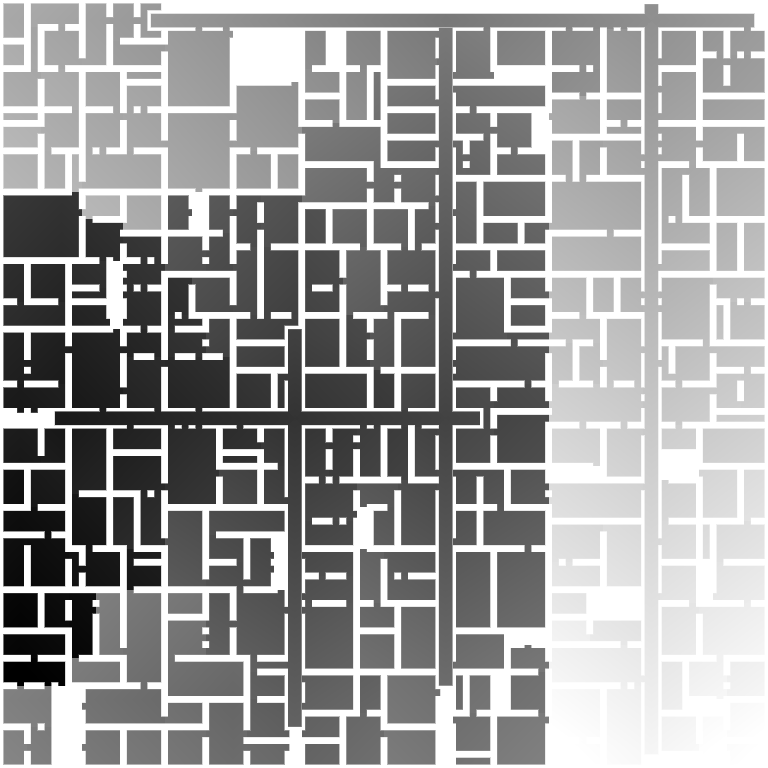
This pattern is drawn by a WebGL 1 fragment shader. Its source:

```glsl
precision highp float;
// Floor plan of many small rooms beside a few long corridors, on 56 x 56 cells.
// Blocks are split recursively into rooms with white walls, doors pierce the walls,
// and the grey follows the walking distance along the nearest corridor.
uniform vec2 u_resolution;

float hash(vec2 p) {
  return fract(sin(dot(p, vec2(127.1, 311.7))) * 43758.547);
}

float box(vec2 p, vec2 halfSize) {
  vec2 d = abs(p) - halfSize;
  return max(d.x, d.y);
}

// One straight spine from a to b: widens the hall and shades whatever lies closest.
// A negative half width gives an unseen spine that only shades.
void spine(vec2 p, vec2 roomCentre, vec2 a, vec2 b, vec2 greys, float halfWidth,
           inout float hall, inout float nearest, inout float grey) {
  vec2 foot = clamp(p, a, b);
  vec2 away = abs(p - foot);
  float d = max(away.x, away.y) - halfWidth;
  hall = min(hall, d);
  float reach = d < 0.1 ? d - 1.0 : distance(roomCentre, clamp(roomCentre, a, b));
  if (reach < nearest) {
    nearest = reach;
    float along = dot(foot - a, b - a) / dot(b - a, b - a);
    grey = mix(greys.x, greys.y, along) + 0.0055 * (away.x + away.y);
  }
}

// Opening in the wall at the middle of one cell side.
float door(vec2 p, vec2 side, vec2 halfSize) {
  bool inner = box(side - 28.0, vec2(27.4)) < 0.0;
  return inner && hash(side * 1.37) < 0.2 ? box(p - side, halfSize) : 1.0;
}

void main() {
  float pixel = 56.0 / min(u_resolution.x, u_resolution.y);
  vec2 p = gl_FragCoord.xy / u_resolution;
  p = vec2(p.x, 1.0 - p.y) * 56.0; // y runs downwards

  // Blocks between the corridors
  vec2 across = p.x < 12.0 ? vec2(0.0, 12.0)
              : p.x < 22.0 ? vec2(12.0, p.y < 30.5 ? 22.0 : 21.0)
              : p.x < 33.0 ? vec2(22.0, 32.0)
              : p.x < 40.0 ? vec2(33.0, 40.0)
              : p.x < 48.0 ? vec2(40.0, 47.0) : vec2(48.0, 56.0);
  vec2 down = p.x > 33.0 ? vec2(2.0, 56.0)
            : p.y > 30.5 ? vec2(31.0, 56.0)
            : p.x > 22.0 ? vec2(2.0, 30.0)
            : p.y > 14.0 ? vec2(14.0, 30.0)
            : vec2(p.x < 12.0 ? 0.0 : 2.0, 14.0);
  vec2 lo = vec2(across.x, down.x);
  vec2 hi = vec2(across.y, down.y);

  // Recursive splitting into rooms
  for (int i = 0; i < 11; i++) {
    vec2 size = hi - lo;
    vec2 seed = lo + hi * 1.73;
    float keep = hash(seed);
    if (size.x * size.y < 8.5 + 28.0 * keep * keep * keep) break;
    vec2 cut = floor(mix(lo, hi, 0.3 + 0.4 * hash(seed + 5.3)) + 0.5);
    cut = clamp(cut, lo + 1.0, hi - 1.0);
    if (size.x > size.y * (0.7 + 0.6 * hash(seed + 9.1))) {
      if (p.x < cut.x) hi.x = cut.x; else lo.x = cut.x;
    } else {
      if (p.y < cut.y) hi.y = cut.y; else lo.y = cut.y;
    }
  }
  vec2 centre = (lo + hi) * 0.5;
  vec2 size = hi - lo;
  float plot = box(p - centre, size * 0.5);

  // Corridors, each with the greys at its two ends
  float hall = 99.0, nearest = 99.0, grey = 0.5;
  spine(p, centre, vec2(11.5, 1.5), vec2(32.5, 1.5), vec2(0.60, 0.47), 0.5, hall, nearest, grey);
  spine(p, centre, vec2(32.5, 1.5), vec2(54.5, 1.5), vec2(0.47, 0.60), 0.5, hall, nearest, grey);
  spine(p, centre, vec2(32.5, 2.5), vec2(32.5, 30.5), vec2(0.47, 0.26), 0.5, hall, nearest, grey);
  spine(p, centre, vec2(32.5, 30.5), vec2(32.5, 49.5), vec2(0.26, 0.42), 0.5, hall, nearest, grey);
  spine(p, centre, vec2(47.5, 0.8), vec2(47.5, 54.5), vec2(0.56, 0.96), 0.5, hall, nearest, grey);
  spine(p, centre, vec2(4.5, 30.5), vec2(34.5, 30.5), vec2(0.10, 0.27), 0.5, hall, nearest, grey);
  spine(p, centre, vec2(21.5, 24.5), vec2(21.5, 30.5), vec2(0.25, 0.20), 0.5, hall, nearest, grey);
  spine(p, centre, vec2(21.5, 30.5), vec2(21.5, 52.5), vec2(0.20, 0.38), 0.5, hall, nearest, grey);
  spine(p, centre, vec2(1.5, 31.0), vec2(1.5, 50.0), vec2(0.10, 0.0), -9.0, hall, nearest, grey);
  spine(p, centre, vec2(3.0, 51.0), vec2(17.0, 51.0), vec2(0.48, 0.40), -9.0, hall, nearest, grey);

  // Rooms inset by their walls, then doors; some thin plots stay empty
  float gap = min(door(p, vec2(floor(p.x + 0.5), floor(p.y) + 0.5), vec2(0.35, 0.25)),
                  door(p, vec2(floor(p.x) + 0.5, floor(p.y + 0.5)), vec2(0.25, 0.35)));
  float ground = min(max(plot + 0.25, 0.25 - hall), max(gap, plot - 0.1));
  float empty = min(size.x, size.y) < 1.5 ? 0.4 : 0.01;
  if (hash(centre + 3.7) < empty) ground = 1.0;
  ground = min(ground, hall);

  // Grey floor on white walls
  if (hall > 0.1) grey += 0.03 * (hash(centre) - 0.5);
  float cover = clamp(0.5 - ground / pixel, 0.0, 1.0);
  gl_FragColor = vec4(vec3(mix(1.0, clamp(grey, 0.0, 1.0), cover)), 1.0);
}
```
